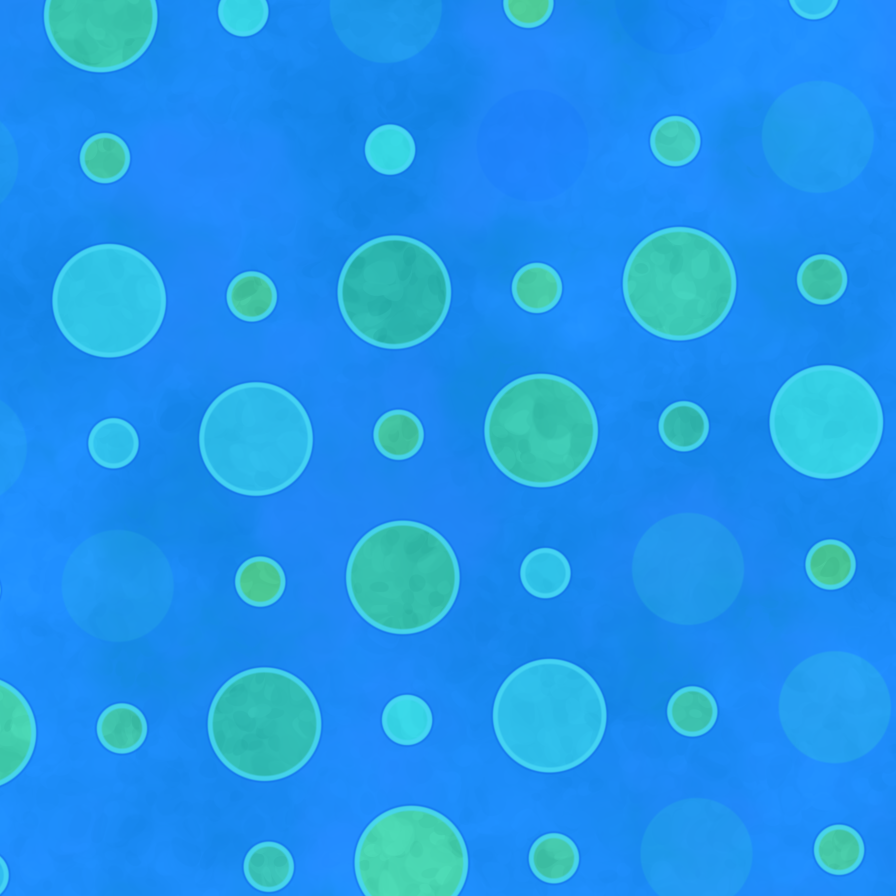
Give the GLSL for this pattern, as a Shadertoy shader.

```glsl
float hash(vec2 p) {
    return fract(sin(dot(p, vec2(127.1, 311.7))) * 43758.5453);
}

float noise(vec2 p) {
    vec2 i = floor(p), f = fract(p);
    f = f * f * (3.0 - 2.0 * f);
    return mix(mix(hash(i), hash(i + vec2(1, 0)), f.x),
               mix(hash(i + vec2(0, 1)), hash(i + vec2(1, 1)), f.x), f.y);
}

float fbm(vec2 p) {
    float sum = 0.0, amp = 0.5;
    for (int k = 0; k < 5; k++) {
        sum += amp * noise(p);
        p = mat2(1.6, 1.2, -1.2, 1.6) * p + 7.3;
        amp *= 0.5;
    }
    return sum;
}

// Overlapping translucent brush dabs, signed around zero
float dabs(vec2 p) {
    vec2 cell = floor(p);
    float tone = 0.0;
    for (int y = -1; y <= 1; y++)
    for (int x = -1; x <= 1; x++) {
        vec2 id = cell + vec2(x, y);
        vec2 centre = id + vec2(hash(id + 3.1), hash(id + 8.7));
        float radius = mix(0.4, 0.85, hash(id + 5.9));
        float cover = 1.0 - smoothstep(radius - 0.12, radius, length(p - centre));
        tone = mix(tone, hash(id + 1.3) - 0.5, cover * 0.7);
    }
    return tone;
}

void mainImage(out vec4 fragColor, in vec2 fragCoord) {
    vec2 uv = fragCoord / iResolution.y;
    float soft = 0.8 / iResolution.y + 0.0006;

    // Painted texture
    vec2 warp = vec2(noise(uv * 32.0), noise(uv * 32.0 + 19.0)) - 0.5;
    vec2 paint = uv + warp * 0.018;
    float fine = dabs(paint * 58.0);
    float grain = 0.6 * dabs(paint * 30.0 + 11.0) + 0.6 * fine;
    float wash = fbm(paint * 4.5 + 2.0) - 0.48;

    // Mottled blue ground
    vec3 col = vec3(0.105, 0.545, 0.965);
    col += vec3(0.03, 0.035, 0.06) * grain;
    col += vec3(0.10, 0.10, 0.20) * wash;
    float teal = smoothstep(0.52, 0.8, fbm(paint * 7.0 + 31.0));
    col = mix(col, vec3(0.06, 0.53, 0.84), teal * (0.5 + 0.6 * fine));
    float violet = smoothstep(0.5, 0.75, fbm(paint * 5.0 + 53.0));
    col = mix(col, vec3(0.16, 0.53, 1.0), violet * 0.6);

    // Slightly turned lattice, large and small dots alternating
    const float pitch = 0.1592;
    vec2 p = mat2(0.99955, -0.0298, 0.0298, 0.99955) * (uv - vec2(0.604, 0.5195)) / pitch;
    vec2 id = floor(p + 0.5);
    bool large = mod(id.x + id.y, 2.0) < 0.5;
    float d = length(p - id) * pitch - (large ? 0.0625 : 0.0272);

    // Large dots may fade or vanish, small ones always show
    float pick = hash(id + 17.0);
    if (!large) pick = 0.5 + 0.5 * pick;
    float shade = hash(id + 41.0);
    float strength = pick > 0.44 ? mix(0.88, 1.0, shade)
                   : pick > 0.19 ? mix(0.12, 0.45, shade) : 0.0;

    // Ink: green, cyan, or a faint wash
    vec3 green = large ? mix(vec3(0.20, 0.76, 0.67), vec3(0.28, 0.82, 0.66), shade)
                       : mix(vec3(0.23, 0.77, 0.68), vec3(0.30, 0.79, 0.58), shade);
    vec3 cyan = mix(vec3(0.19, 0.75, 0.93), vec3(0.22, 0.85, 0.89), shade);
    bool isGreen = pick > 0.64;
    vec3 ink = isGreen ? green : cyan;
    if (pick < 0.44) ink = shade < 0.2 ? vec3(0.04, 0.42, 1.0) : vec3(0.17, 0.72, 0.88);
    ink += vec3(0.09, 0.12, 0.10) * (grain + wash) * (isGreen ? 1.0 : 0.5);

    // Dark outer line, body, then bright rim
    float solid = smoothstep(0.4, 0.9, strength);
    float halo = 1.0 - smoothstep(0.0, 0.0035, abs(d - 0.001));
    col = mix(col, vec3(0.05, 0.40, 0.90), halo * solid * 0.6);
    col = mix(col, ink, strength * (1.0 - smoothstep(-soft, soft, d)));
    float rim = 1.0 - smoothstep(0.0013, 0.0013 + 2.0 * soft, abs(d + 0.0019));
    col = mix(col, vec3(0.28, 0.84, 0.96), rim * solid * 0.85);

    fragColor = vec4(clamp(col, 0.0, 1.0), 1.0);
}
```
